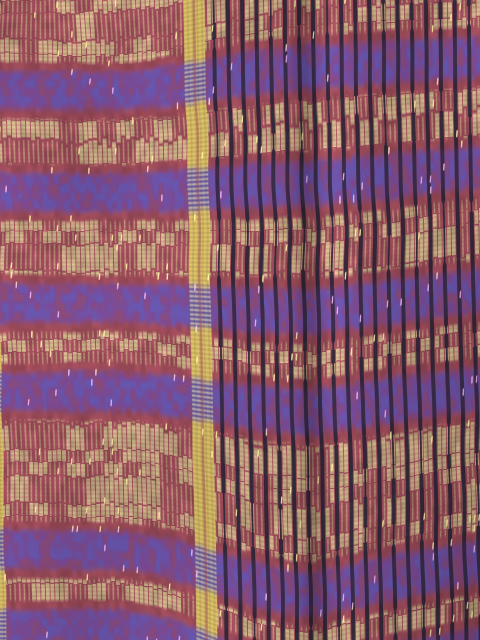
Write a WebGL 1 fragment shader that draws this texture.

```glsl
precision highp float;
// Handwoven cloth: six soft purple weft bands between fields of broken gold
// threads, one yellow warp stripe, and dark strands to its right. The cloth
// is bent by a fold, then threads, checks, glints and shade are layered.
uniform vec2 u_resolution;

const vec3 RED = vec3(0.57, 0.27, 0.32);
const vec3 GOLD = vec3(0.73, 0.65, 0.49);
const vec3 YELLOW = vec3(0.79, 0.69, 0.37);
const vec3 PURPLE = vec3(0.45, 0.27, 0.54);
const vec3 BLUE = vec3(0.37, 0.32, 0.65);
const vec3 LAVENDER = vec3(0.62, 0.57, 0.66);
const vec3 DARK = vec3(0.17, 0.13, 0.20);

// Band centres, measured down the flat cloth.
const vec3 UPPER_BANDS = vec3(0.143, 0.300, 0.475);
const vec3 LOWER_BANDS = vec3(0.612, 0.859, 0.982);
const float BAND_HALF = 0.032;
const float FIELD_START = 0.045;
const float THREAD_PITCH = 0.0098;
const float THREADS_PER_BLOCK = 4.0;
const float ROWS = 36.0;
const float RIBS = 150.0;
const float STRIPE_CENTRE = 0.405;
const float STRIPE_HALF = 0.022;
const float EDGE_STRIPE = -0.036;
const float LEAN = 0.027;
const float FOLD_X = 0.63;
const vec2 GLINT_GRID = vec2(105.0, 66.0);
const float GLINT_SHARE = 0.032;

float hash(vec2 p) {
  vec3 q = fract(vec3(p.xyx) * 0.1031);
  q += dot(q, q.yzx + 33.33);
  return fract((q.x + q.y) * q.z);
}

float noise(vec2 p) {
  vec2 i = floor(p), f = fract(p);
  f = f * f * (3.0 - 2.0 * f);
  return mix(mix(hash(i), hash(i + vec2(1.0, 0.0)), f.x),
             mix(hash(i + vec2(0.0, 1.0)), hash(i + 1.0), f.x), f.y);
}

// Coverage of a strip around zero.
float strip(float d, float halfWidth, float soft) {
  return 1.0 - smoothstep(halfWidth - soft, halfWidth + soft, abs(d));
}

// Flat cloth position, running downwards, of a point on the draped cloth.
vec2 drape(vec2 p) {
  float rise = smoothstep(0.22, 0.66, p.x);
  float past = max(p.x - FOLD_X - 0.02, 0.0);
  float sag = (0.13 * p.y - 0.05) * rise - 0.11 * past * (0.3 + p.y);
  float wobble = 0.005 * (noise(p * vec2(5.0, 14.0)) - 0.5);
  return vec2(p.x - LEAN * p.y + wobble, p.y - sag + wobble);
}

float bandDistance(float v) {
  float d = 1.0;
  for (int i = 0; i < 3; i++) {
    d = min(d, min(abs(v - UPPER_BANDS[i]), abs(v - LOWER_BANDS[i])));
  }
  return d;
}

void main() {
  vec2 p = gl_FragCoord.xy / u_resolution;
  p.y = 1.0 - p.y;
  vec2 cloth = drape(p);
  float soft = 0.7 / (u_resolution.x * THREAD_PITCH);

  // Warp threads, each with its own small offset along the cloth.
  float warp = cloth.x / THREAD_PITCH;
  float thread = floor(warp);
  float across = fract(warp) - 0.5;
  float jitter = hash(vec2(thread, 7.0)) - 0.5;
  float rib = 0.5 + 0.5 * cos(6.2832 * RIBS * cloth.y);

  // Purple bands fading into plain red margins.
  float d = bandDistance(cloth.y) + 0.005 * jitter;
  float band = 1.0 - smoothstep(BAND_HALF - 0.010, BAND_HALF + 0.006, d);
  float field = smoothstep(FIELD_START - 0.004, FIELD_START + 0.004, d);
  float streak = noise(vec2(warp * 0.9, cloth.y * 75.0));
  vec2 ringCell = vec2(fract(warp / THREADS_PER_BLOCK) - 0.5, d / 0.035);
  float ring = strip(length(ringCell) - 0.4, 0.1, 0.08);
  vec3 purple = mix(PURPLE, BLUE, 0.7 * smoothstep(0.45, 0.8, streak) + 0.25 * ring);
  purple = mix(purple, RED, 0.45 * smoothstep(0.42, 0.1, streak));
  vec3 color = mix(RED * (0.9 + 0.2 * streak), purple, band);

  // Gold checks: wide threads in one block, narrow ones in the next.
  float rowCoord = cloth.y * ROWS + 0.28 * sin(cloth.y * 70.0) + 0.3 * jitter;
  float row = floor(rowCoord);
  float block = floor(thread / THREADS_PER_BLOCK);
  float on = mod(block + row, 2.0);
  on = mix(on, 1.0 - on, step(0.78, hash(vec2(block, row))));
  float rowGap = smoothstep(0.5, 0.42, abs(fract(rowCoord) - 0.5));
  float gold = strip(across, mix(0.17, 0.41, on), soft) * mix(0.65, 1.0, on);
  gold *= field * rowGap * (0.78 + 0.22 * rib);
  color = mix(color, GOLD * (0.92 + 0.2 * streak), gold);

  // Dark strands on every third thread, some thinned row by row.
  float right = step(STRIPE_CENTRE + STRIPE_HALF, cloth.x);
  float strand = 1.0 - step(0.5, mod(thread, 3.0));
  float broken = field * step(0.5, mod(floor(thread / 3.0), 2.0)) * step(0.45, hash(vec2(thread, row)));
  float dark = right * strand * strip(across, mix(0.42, 0.2, broken), soft);
  color = mix(color, DARK + 0.08 * band * BLUE, 0.94 * dark);

  // Yellow warp stripe, lavender where it crosses a band.
  float s = cloth.x - STRIPE_CENTRE;
  s = min(abs(s), abs(cloth.x - EDGE_STRIPE));
  float stripe = strip(s, STRIPE_HALF, soft * THREAD_PITCH);
  vec3 stripeColor = mix(YELLOW, mix(BLUE, LAVENDER, rib), 0.85 * band);
  stripeColor *= 0.86 + 0.10 * rib + 0.08 * strip(across, 0.3, soft);
  stripeColor = mix(stripeColor, RED, 0.5 * strip(s, 0.0025, 0.0018));
  color = mix(color, stripeColor, stripe);

  // Scattered metallic glints.
  vec2 g = cloth * GLINT_GRID;
  vec2 cell = floor(g), local = fract(g) - 0.5;
  float lit = step(1.0 - GLINT_SHARE, hash(cell + 41.0));
  float glint = lit * strip(local.x + 0.2 * local.y, 0.16, 0.12) * strip(local.y, 0.32, 0.12);
  color = mix(color, mix(vec3(0.96, 0.91, 0.62), vec3(0.90, 0.68, 0.92), band), 0.85 * glint);

  // Fold shadow, its lit edge, and uneven light.
  float crease = p.x - FOLD_X - LEAN * p.y;
  float shade = 1.0 - 0.20 * exp(-pow(crease / 0.025, 2.0));
  shade += 0.06 * exp(-pow((crease - 0.06) / 0.04, 2.0));
  shade *= 1.04 - 0.14 * p.y * smoothstep(0.4, 1.0, p.x);
  shade *= 0.95 + 0.10 * noise(p * vec2(6.0, 4.0));
  gl_FragColor = vec4(color * shade, 1.0);
}
```
